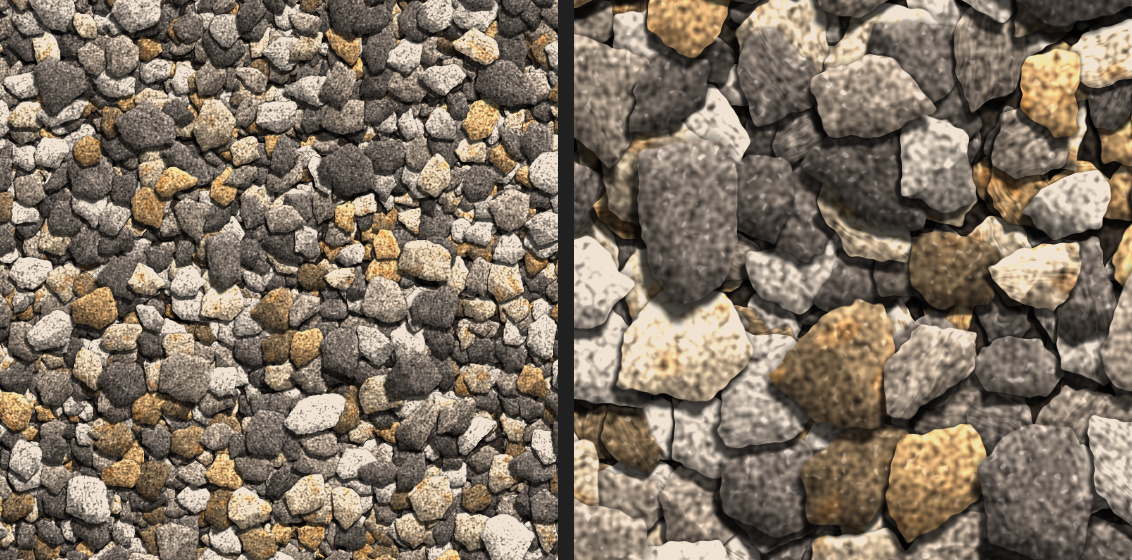
Left: the whole. Right: its middle third, enlarged.
Reproduce this texture procedurally as a WebGL 1 fragment shader.

```glsl
precision highp float;
// Sunlit bed of crushed gravel: grey, cream and rusty angular stones piled in layers.
uniform vec2 u_resolution;

vec2 hash2(vec2 p) {
  vec3 q = fract(p.xyx * vec3(0.1031, 0.1030, 0.0973));
  q += dot(q, q.yzx + 33.33);
  return fract((q.xx + q.yz) * q.zy);
}

float cornerSlope(vec2 cell, vec2 offset) {
  return dot(hash2(cell) * 2.0 - 1.0, offset);
}

// Gradient noise, roughly -0.7 to 0.7
float noise(vec2 p) {
  vec2 i = floor(p), f = fract(p), e = vec2(1.0, 0.0);
  vec2 u = f * f * f * (f * (f * 6.0 - 15.0) + 10.0);
  float low = mix(cornerSlope(i, f), cornerSlope(i + e, f - e), u.x);
  float high = mix(cornerSlope(i + e.yx, f - e.yx), cornerSlope(i + 1.0, f - 1.0), u.x);
  return 1.3 * mix(low, high, u.y);
}

// Convex polygon with slightly worn corners: xy = facet normal, z = signed distance
vec3 stoneShape(vec2 q, vec2 id) {
  vec2 normalSum = vec2(0.0);
  float sum = 0.0;
  for (int k = 0; k < 6; k++) {
    vec2 h = hash2(id + float(k) * 17.3);
    float angle = (float(k) + 0.65 * h.x) * 1.0472;
    vec2 dir = vec2(cos(angle), sin(angle));
    float weight = exp(22.0 * (dot(q, dir) - mix(0.64, 1.0, h.y)));
    normalSum += dir * weight;
    sum += weight;
  }
  return vec3(normalSum / sum, log(sum) / 22.0);
}

// Mineral colour with rust stains, layered streaks and grain
vec3 stoneColor(vec2 q, vec2 uv, vec2 id, float grain) {
  vec2 kind = hash2(id + 3.7), vary = hash2(id + 41.2);
  vec3 color = vec3(0.40, 0.365, 0.335);
  float warmth = 0.0;
  if (kind.x > 0.30) color = vec3(0.60, 0.54, 0.48);
  if (kind.x > 0.50) color = vec3(0.86, 0.80, 0.735);
  if (kind.x > 0.73) { color = vec3(0.87, 0.77, 0.64); warmth = 0.55; }
  if (kind.x > 0.86) { color = vec3(0.75, 0.59, 0.40); warmth = 0.7; }
  if (kind.x > 0.93) { color = vec3(0.51, 0.42, 0.31); warmth = 0.5; }
  float stain = noise(q * 1.4 + id * 5.3) + 0.35 * noise(uv * 60.0);
  color = mix(color, vec3(0.74, 0.50, 0.26), warmth * smoothstep(0.1, 0.45, stain));
  float streak = noise(vec2(q.x * 2.0, q.y * 11.0 + noise(q * 2.0)) + id * 7.1);
  color *= mix(0.82, 1.14, vary.x);
  color *= 1.0 + 0.7 * grain + 0.35 * streak * step(0.5, kind.y);
  return color + 0.18 * smoothstep(0.25, 0.55, noise(uv * 210.0 + 7.0));
}

void main() {
  vec2 uv = gl_FragCoord.xy / u_resolution.y;
  float pixel = 1.0 / u_resolution.y;
  vec2 sun = vec2(0.4, 0.92);

  float grain = 0.25 * noise(uv * 48.0) + 0.5 * noise(uv * 120.0) + 0.9 * noise(uv * 235.0);
  vec2 rough = uv + 0.0035 * vec2(noise(uv * 55.0), noise(uv * 55.0 + 31.0))
                  + 0.0018 * vec2(noise(uv * 140.0), noise(uv * 140.0 + 17.0));
  vec3 color = vec3(0.19, 0.16, 0.135) * (1.0 + grain);

  // Small filler stones first, sparse large ones last
  for (int layer = 0; layer < 4; layer++) {
    float level = float(layer);
    float cells = 28.0 / pow(1.27, level);
    float keep = 1.2 - 0.11 * level * level;
    vec2 grid = rough * cells + level * 0.37;
    for (int j = -1; j <= 1; j++) {
      for (int i = -1; i <= 1; i++) {
        vec2 cell = floor(grid) + vec2(float(i), float(j));
        vec2 id = cell + level * 71.0 + 5.0;
        vec2 place = hash2(id), form = hash2(id + 113.0), pose = hash2(id + 227.0);
        if (pose.y > keep) continue;

        float size = mix(0.54, 0.80, form.x);
        vec2 local = (grid - cell - mix(vec2(0.22), vec2(0.78), place)) / size;
        if (dot(local, local) > 2.9) continue;
        float c = cos(pose.x * 6.2832), s = sin(pose.x * 6.2832);
        mat2 turn = mat2(c, -s, s, c);
        vec2 stretch = vec2(1.0, mix(1.0, 1.6, form.y));
        vec2 q = turn * local * stretch;

        // Cast shadow and contact darkening on the stones below
        vec3 shape = stoneShape(q, id);
        float shade = stoneShape(turn * (local + 0.2 * sun) * stretch, id).z;
        color *= mix(0.30, 1.0, smoothstep(-0.06, 0.05, shade));
        color *= mix(0.72, 1.0, smoothstep(0.0, 0.10, shape.z));

        float edge = pixel * cells / size;
        float cover = 1.0 - smoothstep(-edge, edge, shape.z);
        if (cover <= 0.0) continue;

        // Bevelled rim plus one broken ridge across the top face
        float bevel = smoothstep(-0.42, 0.0, shape.z);
        float light = 1.0 + 0.4 * bevel * dot(shape.xy * turn, sun);
        float lean = form.x * 9.0 - 4.5;
        float ridge = dot(local, normalize(vec2(lean * 0.3, 1.0))) + 0.25 * noise(q * 2.5 + id);
        light *= mix(mix(0.68, 0.98, place.x), 1.05, smoothstep(-0.27, -0.17, ridge));
        vec3 stone = stoneColor(q, uv, id, grain) * light;
        color = mix(color, min(stone, vec3(0.94, 0.89, 0.83)), cover);
      }
    }
  }
  gl_FragColor = vec4(color, 1.0);
}
```
